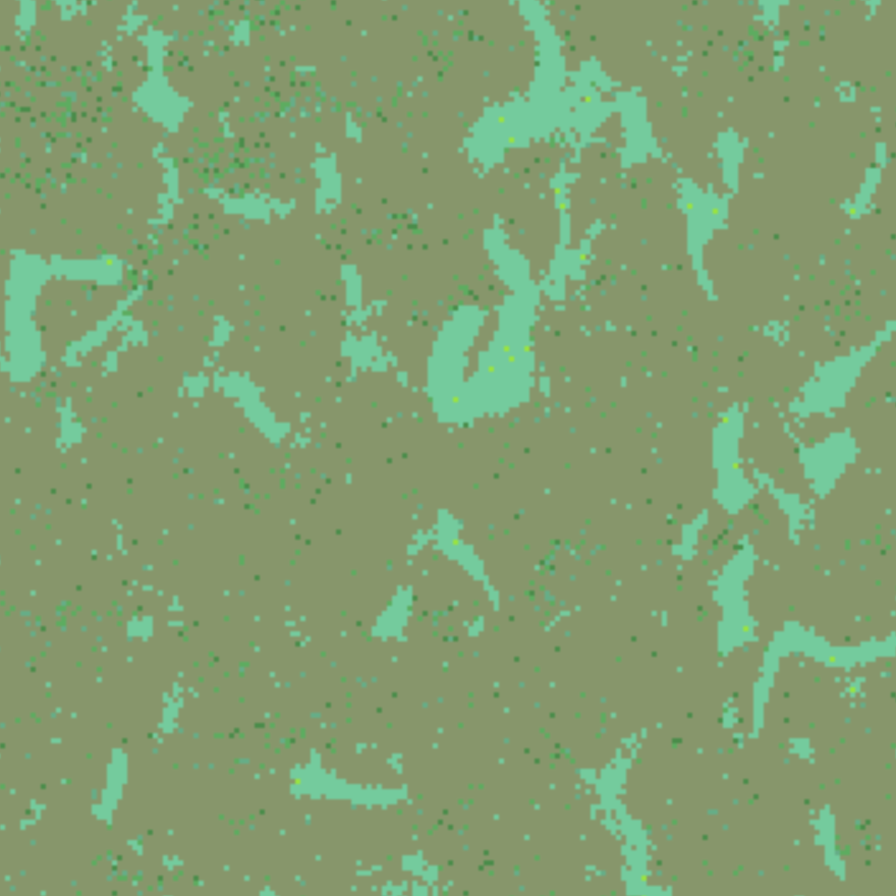
Reproduce this texture procedurally as a WebGL 1 fragment shader.

```glsl
precision highp float;
// Mossy olive surface with broken mint veins, crumbly clumps and green speckles.
uniform vec2 u_resolution;

const float CELLS = 176.0; // grains across the canvas
const vec3 OLIVE = vec3(0.530, 0.590, 0.420);
const vec3 MINT = vec3(0.455, 0.795, 0.615);
const vec3 TEAL = vec3(0.400, 0.680, 0.530);
const vec3 GREEN = vec3(0.365, 0.675, 0.375);
const vec3 DARK_GREEN = vec3(0.290, 0.550, 0.290);
const vec3 LIME = vec3(0.600, 0.890, 0.250);

float hash(vec2 p, float seed) {
  vec3 q = fract(vec3(p.xyx) * 0.1031 + seed * 0.137);
  q += dot(q, q.yzx + 33.33);
  return fract((q.x + q.y) * q.z);
}

vec2 gradient(vec2 corner, float seed) {
  float angle = 6.2832 * hash(corner, seed);
  return vec2(cos(angle), sin(angle));
}

// Gradient noise, roughly -0.7 to 0.7.
float noise(vec2 p, float seed) {
  vec2 i = floor(p), f = fract(p);
  vec2 u = f * f * f * (f * (f * 6.0 - 15.0) + 10.0);
  vec2 e = vec2(1.0, 0.0);
  float a = dot(gradient(i, seed), f);
  float b = dot(gradient(i + e, seed), f - e);
  float c = dot(gradient(i + e.yx, seed), f - e.yx);
  float d = dot(gradient(i + e.xx, seed), f - e.xx);
  return mix(mix(a, b, u.x), mix(c, d, u.x), u.y);
}

// Thin winding lines along the zero level of warped noise.
float veinDensity(vec2 p) {
  vec2 warp = vec2(noise(p * 11.0, 1.0), noise(p * 11.0, 2.0));
  float level = noise((p + 0.05 * warp) * vec2(5.5, 3.6), 3.0);
  float presence = smoothstep(-0.08, 0.26, noise(p * 6.0, 4.0));
  return presence * (1.0 - smoothstep(0.02, 0.10, abs(level)));
}

// Small islands gathered into larger groups.
float clumpDensity(vec2 p) {
  float islands = noise(p * vec2(19.0, 15.0), 5.0);
  float groups = noise(p * 4.0, 6.0);
  return smoothstep(0.26, 0.60, islands + 0.7 * groups);
}

// Green freckles, thickest toward the upper left.
float freckleDensity(vec2 p) {
  float corner = 1.0 - smoothstep(0.05, 0.42, distance(p, vec2(0.15, 0.88)));
  float drift = noise(p * vec2(9.0, 14.0), 7.0);
  return 0.022 + 0.30 * smoothstep(0.08, 0.75, drift + 0.35 * corner);
}

vec3 grainColor(vec2 cell) {
  vec2 p = (cell + 0.5) / CELLS;
  float mint = max(veinDensity(p), clumpDensity(p));
  float dither = mix(hash(cell, 8.0), 0.5 + noise(cell * 0.41, 9.0), 0.45);
  float pick = hash(cell, 10.0);

  vec3 color = OLIVE;
  if (hash(cell, 11.0) < freckleDensity(p)) {
    color = pick < 0.22 ? DARK_GREEN : (pick < 0.72 ? GREEN : TEAL);
  }
  if (dither < mint || hash(cell, 12.0) < 0.007) color = MINT;
  if (mint > 0.75 && pick > 0.99) color = LIME;
  return color;
}

void main() {
  vec2 p = gl_FragCoord.xy / min(u_resolution.x, u_resolution.y);
  vec2 grid = p * CELLS - 0.5;
  vec2 cell = floor(grid);
  // Blend neighbouring grains with soft edges.
  vec2 blend = smoothstep(0.1, 0.9, fract(grid));
  vec3 low = mix(grainColor(cell), grainColor(cell + vec2(1.0, 0.0)), blend.x);
  vec3 high = mix(grainColor(cell + vec2(0.0, 1.0)), grainColor(cell + 1.0), blend.x);
  gl_FragColor = vec4(mix(low, high, blend.y), 1.0);
}
```
